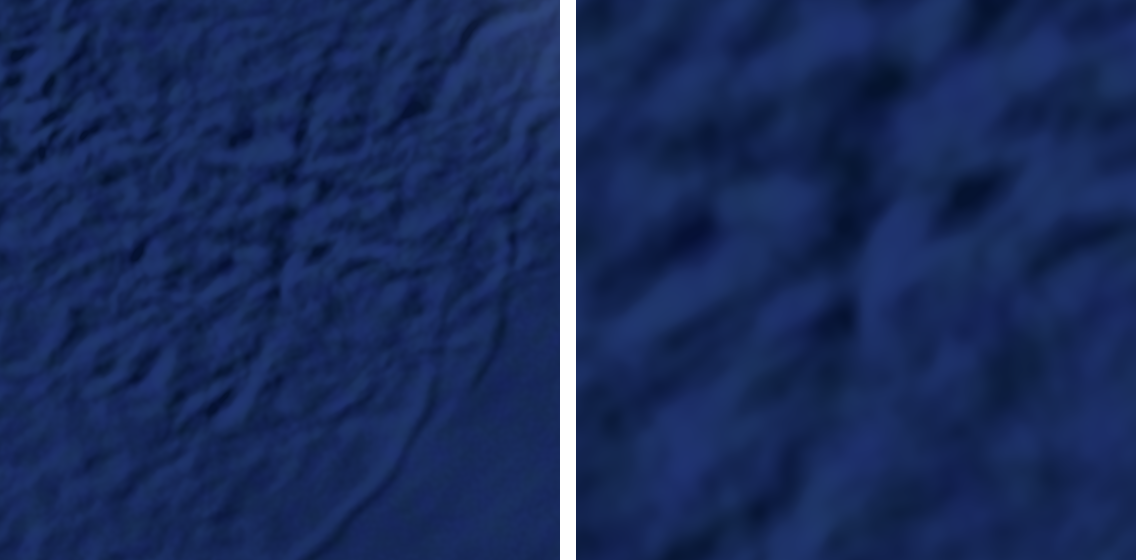
Left: the whole. Right: its middle third, enlarged.
Reproduce this texture procedurally as a three.js fragment shader.

```glsl
// Deep blue sea floor in soft shaded relief: long curved ridges over crinkled ground.
varying vec2 vUv;

const vec3 DEEP = vec3(0.020, 0.072, 0.195);
const vec3 WATER = vec3(0.089, 0.160, 0.348);
const vec3 LIT = vec3(0.132, 0.222, 0.450);
const vec3 HAZE = vec3(0.090, 0.095, 0.100);
const vec3 VIOLET_SHIFT = vec3(0.004, -0.010, 0.028);

// Sine-free hash giving a gradient in -1..1
vec2 hashGradient(vec2 cell) {
  vec3 h = fract(cell.xyx * vec3(0.1031, 0.1030, 0.0973));
  h += dot(h, h.yzx + 33.33);
  return fract((h.xx + h.yz) * h.zy) * 2.0 - 1.0;
}

float cornerValue(vec2 cell, vec2 f, vec2 corner) {
  return dot(hashGradient(cell + corner), f - corner);
}

float gradientNoise(vec2 p) {
  vec2 i = floor(p);
  vec2 f = p - i;
  vec2 w = f * f * f * (f * (f * 6.0 - 15.0) + 10.0);
  float low = mix(cornerValue(i, f, vec2(0.0)), cornerValue(i, f, vec2(1.0, 0.0)), w.x);
  float high = mix(cornerValue(i, f, vec2(0.0, 1.0)), cornerValue(i, f, vec2(1.0)), w.x);
  return mix(low, high, w.y);
}

// Slope of stretched noise, lit across its grain direction
float grainRelief(vec2 p, vec2 grain, vec2 frequency) {
  vec2 g = normalize(grain);
  vec2 q = vec2(dot(p, g), dot(p, vec2(-g.y, g.x))) * frequency + 40.0;
  vec2 stepToLight = vec2(-0.12, 0.34);
  return gradientNoise(q + stepToLight) - gradientNoise(q - stepToLight);
}

float blob(vec2 p, vec2 center, vec2 radius) {
  vec2 d = (p - center) / radius;
  return exp(-dot(d, d));
}

// Ridge on x = anchor.x + cubic(y - anchor.y): a lit flank beside a shaded one
float ridge(vec2 p, vec2 anchor, vec3 bend, float width, vec2 span) {
  float y = p.y - anchor.y;
  float curve = anchor.x + y * (bend.x + y * (bend.y + y * bend.z));
  float slope = bend.x + y * (2.0 * bend.y + 3.0 * y * bend.z);
  float t = (p.x - curve) / (width * sqrt(1.0 + slope * slope));
  float lit = exp(-1.6 * (t - 0.75) * (t - 0.75));
  float shaded = exp(-2.4 * (t + 0.65) * (t + 0.65));
  float ends = smoothstep(span.x - 0.09, span.x + 0.09, p.y)
             * (1.0 - smoothstep(span.y - 0.07, span.y + 0.07, p.y));
  return (lit * 0.9 - shaded) * ends;
}

// All long ridges; a negative width swaps the lit flank to the left
float ridges(vec2 p) {
  float broken = clamp(0.75 + 1.5 * gradientNoise(p * 13.0 + 7.0), 0.1, 1.4);
  float spine = ridge(p, vec2(0.525, 0.62), vec3(0.13, 0.0, 1.75), 0.020, vec2(0.17, 1.1));
  float east = ridge(p, vec2(0.912, 0.62), vec3(0.10, 0.0, 1.6), -0.016, vec2(0.26, 0.62));
  float south = ridge(p, vec2(0.805, 0.55), vec3(0.10, 0.0, 1.3), -0.017, vec2(-0.1, 0.36));
  float north = ridge(p, vec2(0.765, 0.78), vec3(0.30, 0.0, 12.0), 0.022, vec2(0.66, 1.1));
  float corner = ridge(p, vec2(0.930, 0.80), vec3(0.35, 0.6, 0.0), 0.019, vec2(0.70, 1.1));
  float inner = ridge(p, vec2(0.675, 0.86), vec3(0.40, 0.5, 0.0), 0.016, vec2(0.80, 1.1));
  float arc = ridge(p, vec2(0.255, 0.70), vec3(-0.175, -1.375, 0.0), 0.016, vec2(0.5, 0.87));
  return spine * (0.4 + 0.5 * broken) + south * 0.75
       + (east + north + corner + inner) * 0.85 * broken + arc * 0.6 * broken;
}

// How rugged the ground is, from smooth plain to crumpled hills
float ruggedness(vec2 p) {
  float west = blob(p, vec2(0.04, 0.82), vec2(0.22, 0.20));
  float middle = blob(p, vec2(0.62, 0.65), vec2(0.40, 0.32));
  float foothills = blob(p, vec2(0.26, 0.42), vec2(0.24, 0.16));
  float plain = smoothstep(0.36, 0.56, p.x - p.y);
  float patches = 0.9 + 0.9 * gradientNoise(p * 6.0 + 3.0);
  return (0.40 + 0.85 * west + 0.62 * middle * patches + 0.45 * foothills * patches)
       * (1.0 - 0.82 * plain);
}

void main() {
  // Bend the ground so that no feature runs quite straight
  vec2 wander = vec2(gradientNoise(vUv * 9.0), gradientNoise(vUv * 9.0 + 19.0));
  vec2 ground = vUv + wander * 0.024;

  // Crinkles: slanted in the west and south, flatter toward the middle
  float slanted = grainRelief(ground, vec2(0.80, 0.60), vec2(12.0, 24.0));
  float level = grainRelief(ground + 3.0, vec2(0.96, 0.22), vec2(13.0, 22.0));
  float center = blob(vUv, vec2(0.50, 0.68), vec2(0.32, 0.32));
  float crinkle = mix(slanted, level, center) * 1.15;
  crinkle += 0.75 * grainRelief(ground + 5.0, vec2(0.85, 0.50), vec2(22.0, 38.0));
  crinkle += 0.30 * grainRelief(ground + 9.0, vec2(0.60, 0.80), vec2(46.0, 64.0));
  float rugged = ruggedness(vUv);

  // Broad light and dark, faint slanted streaks and fine speckle
  float streaks = grainRelief(vUv, vec2(0.70, 0.71), vec2(5.0, 26.0)) * 0.22;
  float swell = gradientNoise(vUv * 3.1 + 11.0) * 0.45 + gradientNoise(vUv * 8.0 + 23.0) * 0.40;
  float speckle = gradientNoise(vUv * 85.0) * 0.22;

  float shade = crinkle * rugged * 1.75 + streaks + swell + speckle;
  shade += ridges(vUv + wander * 0.018);

  // Tint: shadow below, light above, soft violet patches, haze in the north-east
  float shadow = clamp(-shade * 0.72, 0.0, 1.0);
  vec3 color = mix(WATER, DEEP, shadow * (0.7 + 0.3 * shadow));
  color = mix(color, LIT, 1.0 - exp(-1.25 * max(shade, 0.0)));
  color += VIOLET_SHIFT * gradientNoise(vUv * 24.0 + 31.0) * 1.6;
  color += HAZE * blob(vUv, vec2(1.03, 1.0), vec2(0.20, 0.22)) * 0.8;
  gl_FragColor = vec4(color, 1.0);
}
```
